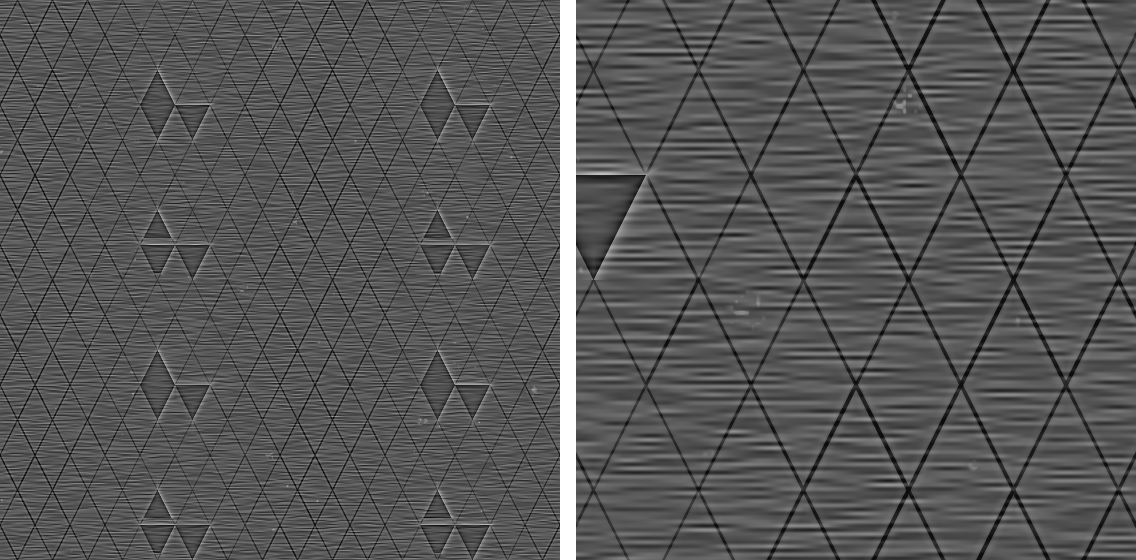
Left: the whole. Right: its middle third, enlarged.
Give the GLSL for this texture, as a Shadertoy shader.

```glsl
#define CELLS 16.0         // diamonds across; also half-diamond rows down
#define TILE 8.0           // cells before the panel layout repeats
#define GROOVE_WIDTH 0.021
#define GROOVE_DEPTH 0.27
#define RIM_WIDTH 0.05
#define RIM_LIGHT 0.36
#define RECESS_SHADE 0.22
#define BASE_GREY 0.338
#define BRUSH_CONTRAST 0.29
#define BRUSH_ROWS 410.0
#define SPECK_GRID 13.0
#define SPECK_LIGHT 0.28

float hash(vec2 p) {
    vec3 q = fract(vec3(p.xyx) * 0.1031);
    q += dot(q, q.yzx + 33.33);
    return fract((q.x + q.y) * q.z);
}

float noise(vec2 p) {
    vec2 i = floor(p), f = fract(p);
    f = f * f * (3.0 - 2.0 * f);
    return mix(mix(hash(i), hash(i + vec2(1, 0)), f.x),
               mix(hash(i + vec2(0, 1)), hash(i + vec2(1, 1)), f.x), f.y);
}

// One row of streaks, shifted so neighbouring rows never line up
float streakRow(float x, float row) {
    float s = x * mix(32.0, 56.0, hash(vec2(row, 7.0))) + 60.0 * hash(vec2(row, 2.0));
    float f = fract(s);
    return mix(hash(vec2(floor(s), row)), hash(vec2(floor(s) + 1.0, row)),
               f * f * (3.0 - 2.0 * f)) - 0.5;
}

// Brushed streaks; each row is sharpened against those beside it
float brushed(vec2 uv) {
    float y = uv.y * BRUSH_ROWS, row = floor(y), f = fract(y);
    float r0 = streakRow(uv.x, row - 1.0), r1 = streakRow(uv.x, row);
    float r2 = streakRow(uv.x, row + 1.0), r3 = streakRow(uv.x, row + 2.0);
    float here = r1 - 0.38 * (r0 + r2);
    float next = r2 - 0.38 * (r1 + r3);
    return mix(here, next, f * f * (3.0 - 2.0 * f));
}

// Distance to slanted sides meeting at half width 0.5 when y is zero
float slanted(float x, float y) {
    return (abs(x) + 0.5 * y - 0.5) / 1.118;
}

float triangleDown(vec2 p) {
    return max(slanted(p.x, p.y), -p.y);
}

// Sunken panels inside one tile; y runs downward
float recess(vec2 t) {
    float diamond = slanted(t.x - 4.5, abs(t.y - 3.0));
    float upper = triangleDown(t - vec2(5.5, 3.0));
    float peak = max(slanted(t.x - 4.5, 7.0 - t.y), t.y - 6.8);
    float clipped = max(triangleDown(t - vec2(4.5, 7.0)), t.y - 7.8);
    float lower = triangleDown(t - vec2(5.5, 7.0));
    return min(min(diamond, upper), min(peak, min(clipped, lower)));
}

// Groove family at whole values of across: x = dark line, y = pale shoulder
vec2 groove(float across, float along, float seed, float region, float px) {
    float line = round(across);
    float d = abs(across - line) / 1.118;
    float strength = 0.28 + 0.42 * hash(vec2(line, floor(along)) + seed) + region;
    strength = clamp(strength, 0.2, 1.0);
    float w = GROOVE_WIDTH * mix(0.45, 1.0, strength);
    float dark = 1.0 - smoothstep(w - 0.5 * px, w + 0.5 * px, d);
    float shoulder = smoothstep(0.015, 0.04, d) * (1.0 - smoothstep(0.04, 0.11, d));
    return vec2(dark * mix(0.45, 1.0, strength), shoulder * strength);
}

// Small ragged flecks, a few of them loosely grouped
float specks(vec2 uv) {
    float total = 0.0;
    vec2 cell = floor(uv * SPECK_GRID);
    for (int y = -1; y <= 1; y++)
    for (int x = -1; x <= 1; x++) {
        vec2 id = cell + vec2(x, y) + 40.0;
        vec2 centre = id - 40.0 + vec2(hash(id + 3.1), hash(id + 8.7));
        float present = step(0.6, hash(id));
        float grouped = step(0.85, hash(id + 17.3));
        float radius = mix(0.03, 0.065, hash(id + 5.9)) + 0.13 * grouped;
        float blob = 1.0 - smoothstep(0.2, 1.0, length(uv * SPECK_GRID - centre) / radius);
        float ragged = smoothstep(0.4 + 0.25 * grouped, 0.95, noise(uv * 310.0) + 0.1);
        total += present * blob * ragged * mix(0.5, 1.0, hash(id + 29.0));
    }
    return min(total, 1.0);
}

void mainImage(out vec4 fragColor, in vec2 fragCoord) {
    vec2 uv = fragCoord / iResolution.y;
    float px = CELLS / iResolution.y;
    vec2 t = mod(vec2(uv.x, 1.0 - uv.y) * CELLS, TILE);

    // Brushed metal, calmer inside the panels
    float d = recess(t);
    float inside = 1.0 - smoothstep(-0.5 * px, 0.5 * px, d);
    float grey = BASE_GREY + BRUSH_CONTRAST * brushed(uv) * (1.0 - 0.25 * inside);

    // Diamond lattice, fainter around the panel columns
    float a = t.x - 0.5 + 0.5 * t.y;
    float b = t.x - 0.5 - 0.5 * t.y;
    float region = 0.24 * cos(6.28318 * (t.x - 1.0) / TILE);
    vec2 rising = groove(a, b, 31.0, region, px);
    vec2 falling = groove(b, a, 57.0, region, px);
    float open = smoothstep(0.0, 0.06, d);
    grey += open * 0.05 * max(rising.y, falling.y);
    grey -= open * GROOVE_DEPTH * max(rising.x, falling.x);

    // Panel edges: bright rim outside, shadow within
    vec2 e = vec2(0.03, 0.0);
    vec2 slope = vec2(recess(t + e) - recess(t - e), recess(t + e.yx) - recess(t - e.yx)) / 0.06;
    float facing = clamp(0.6 + 0.35 * slope.x - 0.3 * slope.y, 0.3, 1.0);
    grey += (1.0 - inside) * RIM_LIGHT * facing * exp(-max(d, 0.0) / RIM_WIDTH);
    grey -= inside * (0.02 + RECESS_SHADE * exp(min(d, 0.0) / RIM_WIDTH));

    grey += SPECK_LIGHT * specks(uv);
    fragColor = vec4(vec3(clamp(grey, 0.05, 0.85)), 1.0);
}
```
